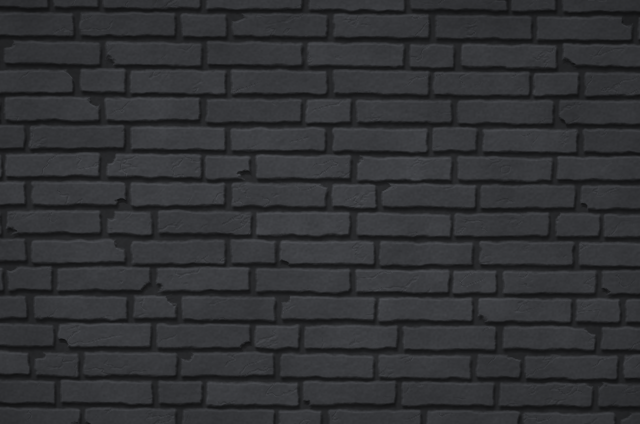
Write a Shadertoy shader that draws this texture.

```glsl
// Dark painted brick wall: fifteen courses of long bricks, with one half brick
// after every four whole ones. Each course slides by a fixed step; noise wears
// the edges and faces, and a height field lit from the upper left gives relief.

#define COURSES 15.0        // courses over the canvas height
#define HALF_LEN 1.765      // half brick pitch, in course heights
#define GAP vec2(0.21, 0.19)  // joint widths
#define EDGE_WEAR 0.13      // roughness of the brick outline
#define CHIP_SHARE 0.3      // share of bricks with a broken corner
#define LIGHT vec2(-0.35, -0.94)  // towards the light, y pointing down
#define RELIEF 0.11         // strength of the relief shading
#define BRICK_COLOR vec3(0.224, 0.229, 0.241)
#define MORTAR_COLOR vec3(0.152, 0.155, 0.162)

float hash(vec2 p) {
    vec3 q = fract(vec3(p.xyx) * 0.1031);
    q += dot(q, q.yzx + 33.33);
    return fract((q.x + q.y) * q.z);
}

float noise(vec2 p) {
    vec2 i = floor(p), f = fract(p);
    f = f * f * (3.0 - 2.0 * f);
    return mix(mix(hash(i), hash(i + vec2(1, 0)), f.x),
               mix(hash(i + vec2(0, 1)), hash(i + vec2(1, 1)), f.x), f.y);
}

float fbm(vec2 p) {
    float sum = 0.0, amp = 0.5;
    for (int i = 0; i < 4; i++) {
        sum += amp * noise(p);
        p = mat2(1.6, 1.2, -1.2, 1.6) * p + 7.3;
        amp *= 0.5;
    }
    return sum / 0.9375;
}

// Signed distance to the brick around p (negative inside); id names the brick
float brickDistance(vec2 p, out vec2 id) {
    // Slide of the course, in half bricks; the bond repeats after nine
    float row = floor(p.y);
    float slide = 6.08 + 2.5 * row + 2.0 * min(floor(2.44 + 0.46 * row), 8.0);
    float u = p.x / HALF_LEN - slide;
    float group = floor(u / 9.0);
    u -= 9.0 * group;

    // Slot 0 is the half brick, slots 1 to 4 are whole ones
    float slot = u < 1.0 ? 0.0 : floor((u - 1.0) * 0.5) + 1.0;
    float start = max(2.0 * slot - 1.0, 0.0);
    vec2 size = vec2(HALF_LEN * (slot > 0.0 ? 2.0 : 1.0), 1.0);
    id = vec2(group * 5.0 + slot, row) + 40.0;

    // Uneven laying: shift, slight tilt and size
    vec2 q = vec2((u - start) * HALF_LEN, fract(p.y)) - 0.5 * size;
    vec2 rnd = vec2(hash(id), hash(id + 17.0)) - 0.5;
    q += rnd * vec2(0.08, 0.06);
    q.y += q.x * rnd.x * 0.03;
    vec2 halfSize = 0.5 * (size - GAP) - 0.03 * abs(rnd.yx);

    // Rounded box with a worn outline
    vec2 d = abs(q) - halfSize + 0.07;
    float dist = length(max(d, 0.0)) + min(max(d.x, d.y), 0.0) - 0.07;
    float rough = fbm(p * vec2(2.2, 3.2) + id * 3.1) - 0.5;
    dist += EDGE_WEAR * rough;

    // Broken corner
    vec2 corner = halfSize * sign(vec2(hash(id + 5.0), hash(id + 9.0)) - 0.5);
    float chip = 0.24 + 0.5 * rough - length((q - corner) * vec2(0.8, 1.0));
    return hash(id + 31.0) < CHIP_SHARE ? max(dist, chip) : dist;
}

float brickMask(float dist) {
    float soft = 0.045 + 0.5 * COURSES / iResolution.y;
    return smoothstep(soft, -soft, dist);
}

// Height of the wall: rough mortar, and brick faces with dents and cracks
float wallHeight(vec2 p) {
    vec2 id;
    float mask = brickMask(brickDistance(p, id));
    vec2 s = p + id * 2.7;
    float face = 0.75 + 0.45 * fbm(s * vec2(2.5, 4.0)) + 0.16 * noise(s * 9.0);
    float line = abs(fbm(s * vec2(1.1, 2.0) + 0.4 * s.yx) - 0.5);
    float cracked = smoothstep(0.5, 0.75, noise(s * 1.3 + 11.0));
    face -= 0.35 * cracked * smoothstep(0.035, 0.0, line);
    return mix(0.35 * fbm(p * 4.0), face, mask);
}

void mainImage(out vec4 fragColor, in vec2 fragCoord) {
    vec2 uv = fragCoord / iResolution.xy;

    // Course units, y down; a slight tilt and a narrowing towards the bottom
    vec2 p = vec2(fragCoord.x / iResolution.y, 1.0 - uv.y) * COURSES;
    p.x = 7.35 + (p.x - 7.35) / (1.0 + 0.022 * (2.0 * uv.y - 1.0));
    p.y += 0.65 - 0.14 * uv.x;

    vec2 id, casterId;
    float mask = brickMask(brickDistance(p, id));
    float caster = brickDistance(p + LIGHT * 0.15, casterId);

    // Paint tone per brick, with soft stains and fine grain
    vec3 color = mix(MORTAR_COLOR, BRICK_COLOR * (0.95 + 0.1 * hash(id + 3.0)), mask);
    color *= 0.9 + 0.2 * fbm(p * 0.9);
    color *= 0.96 + 0.08 * noise(p * 13.0);

    // Relief and the shadow that each brick casts on the joint
    float slope = wallHeight(p) - wallHeight(p + LIGHT * 0.06);
    color *= 1.0 + RELIEF * clamp(slope * 3.2, -2.6, 1.6);
    color *= 1.0 - 0.36 * (1.0 - mask) * smoothstep(0.08, -0.06, caster);

    // Light falls off towards the corners, a little more at the top
    vec2 c = uv - vec2(0.48, 0.45);
    color *= 1.06 - 0.5 * dot(c, c);
    fragColor = vec4(color, 1.0);
}
```
